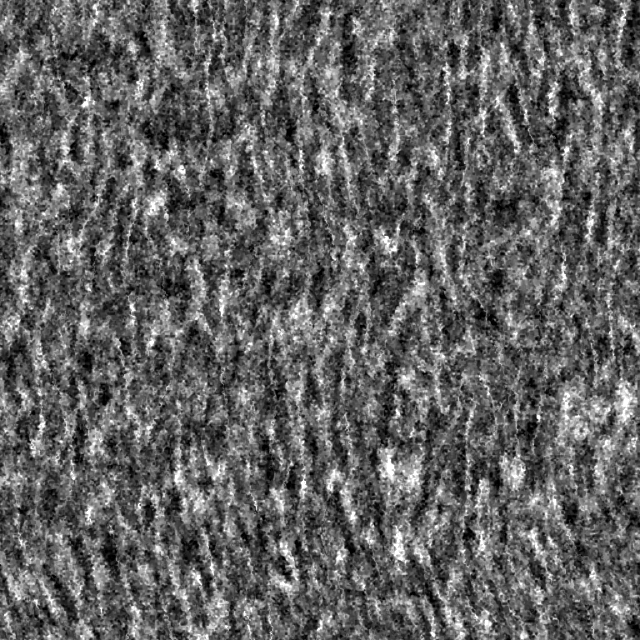
Write a WebGL 2 fragment shader that draws this texture.

```glsl
#version 300 es
precision highp float;
// Rough grey bark-like grain: upright streaks and pale crests over small blotches.
// Unit-variance noise layers are summed, softly terraced, roughened by
// crisp speckle, and mapped through a quadratic tone curve.

#define STREAK_FREQ vec2(54.0, 17.0)
#define CREST_FREQ vec2(27.0, 7.5)
#define BLOTCH_FREQ vec2(50.0, 36.0)
#define DETAIL_FREQ vec2(118.0, 76.0)
#define GRAIN_FREQ 256.0
#define FRAY vec2(0.0030, 0.0050)
#define WEIGHTS vec4(0.50, 0.48, 0.28, 0.42)
#define GRAIN_WEIGHT 0.50
#define TERRACE_STEP 0.7
#define TONE vec3(0.368, 0.190, 0.016)

uniform vec2 u_resolution;
out vec4 fragColor;

// Integer hash giving two values in -1..1
vec2 hash2(vec2 cell, uint seed) {
    uvec2 v = uvec2(ivec2(cell) + 4096) * 1664525u + 1013904223u + seed * 747796u;
    v.x += v.y * 1664525u;
    v.y += v.x * 1664525u;
    v ^= v >> 16u;
    v.x += v.y * 1664525u;
    v.y += v.x * 1664525u;
    v ^= v >> 16u;
    return vec2(v & 65535u) / 32767.5 - 1.0;
}

float cornerSlope(vec2 cell, vec2 f, vec2 corner, uint seed) {
    return dot(hash2(cell + corner, seed), f - corner);
}

// Gradient noise scaled to about unit variance
float gradientNoise(vec2 p, uint seed) {
    vec2 cell = floor(p), f = p - cell;
    vec2 w = f * f * f * (f * (f * 6.0 - 15.0) + 10.0);
    float low = mix(cornerSlope(cell, f, vec2(0, 0), seed),
                    cornerSlope(cell, f, vec2(1, 0), seed), w.x);
    float high = mix(cornerSlope(cell, f, vec2(0, 1), seed),
                     cornerSlope(cell, f, vec2(1, 1), seed), w.x);
    return 5.67 * mix(low, high, w.y);
}

// Crisp speckle; cubed values leave most grains faint and a few strong
vec2 speckle(vec2 p, uint seed, bool sparse) {
    vec2 cell = floor(p), f = p - cell;
    vec2 w = smoothstep(0.15, 0.85, f);
    vec2 sum = vec2(0.0);
    for (int i = 0; i < 4; i++) {
        vec2 corner = vec2(i & 1, i >> 1);
        vec2 value = hash2(cell + corner, seed);
        if (sparse) value *= value * value;
        vec2 side = mix(1.0 - w, w, corner);
        sum += value * side.x * side.y;
    }
    return sum;
}

// Soft steps that leave flat plateaus between steeper edges
float terrace(float height) {
    float t = height / TERRACE_STEP;
    float stepped = floor(t) + smoothstep(0.0, 1.0, fract(t));
    return TERRACE_STEP * mix(t, stepped, 0.9);
}

void main() {
    vec2 uv = gl_FragCoord.xy / u_resolution;

    // Fray the edges, then bend the streaks and lean them near the bottom
    vec2 p = uv + FRAY * speckle(uv * GRAIN_FREQ, 1u, false);
    float lean = max(0.35 - uv.y, 0.0);
    p.x -= 0.35 * lean * lean;
    p.x += 0.006 * gradientNoise(uv * 4.0, 2u);
    p.x += 0.0015 * gradientNoise(uv * 23.0, 3u);

    // Four layers: streaks, thin crests, blotches, small detail
    float streak = gradientNoise(p * STREAK_FREQ, 4u);
    float contour = gradientNoise(p * CREST_FREQ + 0.37, 5u) / 0.4;
    float crest = (exp(-contour * contour) - 0.272) / 0.349;
    float blotch = gradientNoise(p * BLOTCH_FREQ + 0.61, 6u);
    float detail = gradientNoise(p * DETAIL_FREQ, 7u);
    float height = terrace(dot(WEIGHTS, vec4(streak, crest, blotch, detail)));

    // Sparse light and dark grains
    height += GRAIN_WEIGHT * 2.95 * speckle(uv * GRAIN_FREQ + 0.5, 8u, true).x;

    // Skewed tone curve
    height = max(height, -3.0);
    float grey = TONE.x + height * (TONE.y + height * TONE.z);
    fragColor = vec4(vec3(clamp(grey, 0.0, 1.0)), 1.0);
}
```
